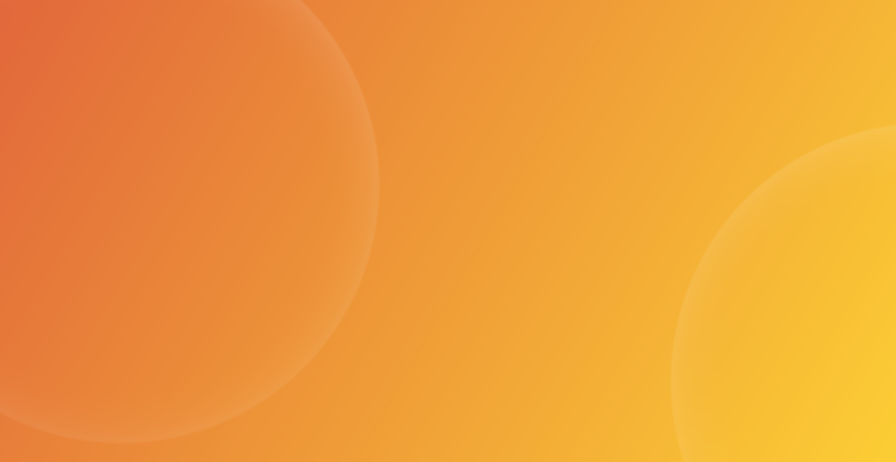
This background is drawn by a Shadertoy shader. Its source:

```glsl
const vec3 EMBER = vec3(0.885, 0.406, 0.232);
const vec3 GOLD = vec3(0.986, 0.806, 0.205);
const vec2 GRADIENT_DIRECTION = vec2(0.866, 0.5); // right, down

// Discs in canvas heights: centre x, centre y, radius
const vec3 LEFT_DISC = vec3(0.263, 0.599, 0.558);
const vec3 RIGHT_DISC = vec3(2.010, 0.176, 0.558);

const float GLOW_WIDTH = 0.13;
const float GLOW_STRENGTH = 0.1;
const float LOWER_GLOW = 0.55;
const float RIM_WIDTH = 0.022;
const float RIM_STRENGTH = 0.012;
const float EDGE_SOFTNESS = 0.004;

// White light inside a disc, fading inward and weaker toward its bottom
float innerGlow(vec2 p, vec3 disc, float pixel) {
    vec2 offset = p - disc.xy;
    float distanceOut = length(offset);
    float depth = disc.z - distanceOut;
    float softness = max(pixel, EDGE_SOFTNESS);
    float inside = smoothstep(-softness, softness, depth);
    float fade = clamp(1.0 - depth / GLOW_WIDTH, 0.0, 1.0);
    float rim = 1.0 - smoothstep(0.4 * RIM_WIDTH, RIM_WIDTH, depth);
    float upward = 0.5 + 0.5 * offset.y / max(distanceOut, 0.001);
    float light = GLOW_STRENGTH * fade * fade * mix(LOWER_GLOW, 1.0, upward);
    return inside * (light + RIM_STRENGTH * rim);
}

void mainImage(out vec4 fragColor, in vec2 fragCoord) {
    float pixel = 1.0 / iResolution.y;
    vec2 p = fragCoord * pixel;
    float aspect = iResolution.x * pixel;

    // Slanted gradient from the upper left corner to the lower right
    float span = dot(vec2(aspect, 1.0), GRADIENT_DIRECTION);
    float blend = dot(vec2(p.x, 1.0 - p.y), GRADIENT_DIRECTION) / span;
    vec3 color = mix(EMBER, GOLD, blend);

    // Softly lit discs
    color = mix(color, vec3(1.0), innerGlow(p, LEFT_DISC, pixel));
    color = mix(color, vec3(1.0), innerGlow(p, RIGHT_DISC, pixel));

    fragColor = vec4(color, 1.0);
}
```
